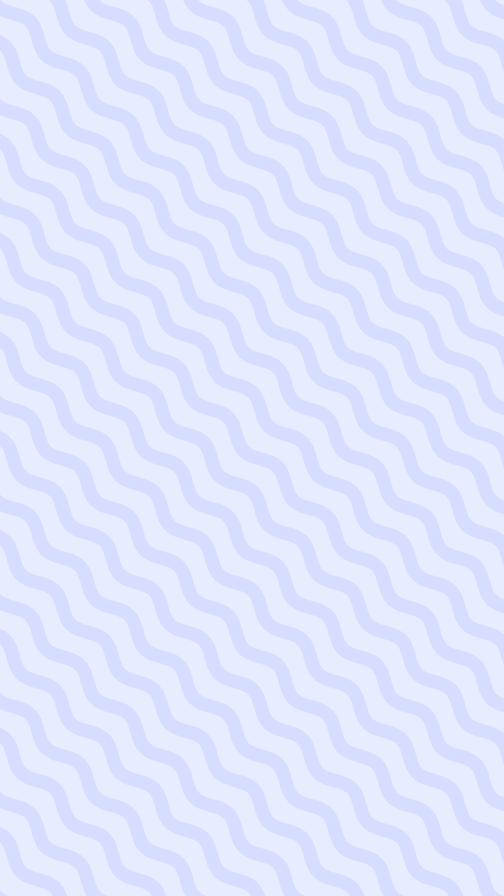
Reproduce this pattern procedurally as a Shadertoy shader.

```glsl
const float TAU = 6.2831853;

// Turns a point into axes along and across the diagonal, across pointing down-left.
vec2 toDiagonal(vec2 p) {
    return vec2(p.x - p.y, -p.x - p.y) * sqrt(0.5);
}

// Distance from p to the curve y = amplitude * cos(TAU * x), by projecting onto it.
float waveDistance(vec2 p, float amplitude) {
    float x = p.x;
    for (int i = 0; i < 6; i++) {
        float height = amplitude * cos(TAU * x);
        float slope = -TAU * amplitude * sin(TAU * x);
        x -= (x - p.x + (height - p.y) * slope) / (1.0 + slope * slope);
    }
    return length(p - vec2(x, amplitude * cos(TAU * x)));
}

// Distance to the nearest of many waves stacked at an even spacing.
float stackedWaves(vec2 p, float amplitude, float spacing) {
    float offset = p.y - amplitude * cos(TAU * p.x);
    p.y -= spacing * round(offset / spacing);
    return waveDistance(p, amplitude);
}

void mainImage(out vec4 fragColor, in vec2 fragCoord) {
    const float wavesPerHeight = 12.8;
    const float amplitude = 0.09;
    const float spacing = 0.5;
    const float halfWidth = 0.0965;
    const vec2 phase = vec2(-0.05, 0.022);
    const vec3 paleBlue = vec3(0.908, 0.927, 1.0);
    const vec3 periwinkle = vec3(0.843, 0.867, 1.0);

    // One unit is one wavelength, measured from the canvas centre.
    float unitsPerPixel = wavesPerHeight / iResolution.y;
    vec2 p = toDiagonal((fragCoord - 0.5 * iResolution.xy) * unitsPerPixel) - phase;

    // Constant-width stripes with a one pixel soft edge.
    float edge = stackedWaves(p, amplitude, spacing) - halfWidth;
    float stripe = clamp(0.5 - edge / unitsPerPixel, 0.0, 1.0);
    fragColor = vec4(mix(paleBlue, periwinkle, stripe), 1.0);
}
```
